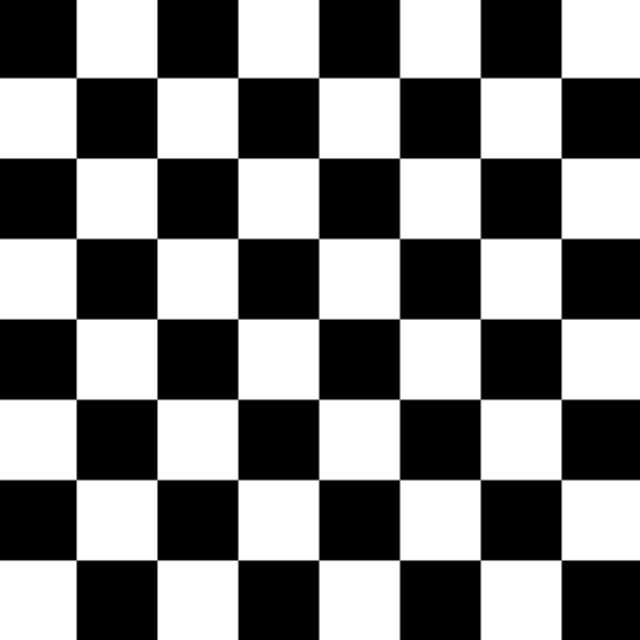
Give the GLSL for this pattern, as a WebGL 2 fragment shader.

```glsl
#version 300 es
precision highp float;
// Black and white checkerboard, eight cells across and down, slightly cropped at the rim.
// Each axis gives a soft square wave of +1 and -1; their product sets the cell colour.

uniform vec2 u_resolution;
out vec4 fragColor;

// Square wave that changes sign at every whole number, with ramps of the given half-width.
vec2 softSquareWave(vec2 p, vec2 halfWidth) {
    vec2 nearestLine = floor(p + 0.5);
    vec2 direction = 1.0 - 2.0 * mod(nearestLine, 2.0);
    return direction * clamp((p - nearestLine) / halfWidth, -1.0, 1.0);
}

void main() {
    vec2 uv = gl_FragCoord.xy / u_resolution;

    // Cell units, counted from the grid crossing near the centre
    vec2 cellSize = vec2(0.1263, 0.1256);
    vec2 cell = (uv - vec2(0.4987, 0.5010)) / cellSize;

    // Slightly soft edges, never thinner than a pixel
    vec2 edge = max(vec2(0.0017), 0.75 / u_resolution) / cellSize;
    vec2 wave = softSquareWave(cell, edge);

    float whiteness = 0.5 + 0.5 * wave.x * wave.y;
    fragColor = vec4(vec3(whiteness), 1.0);
}
```
